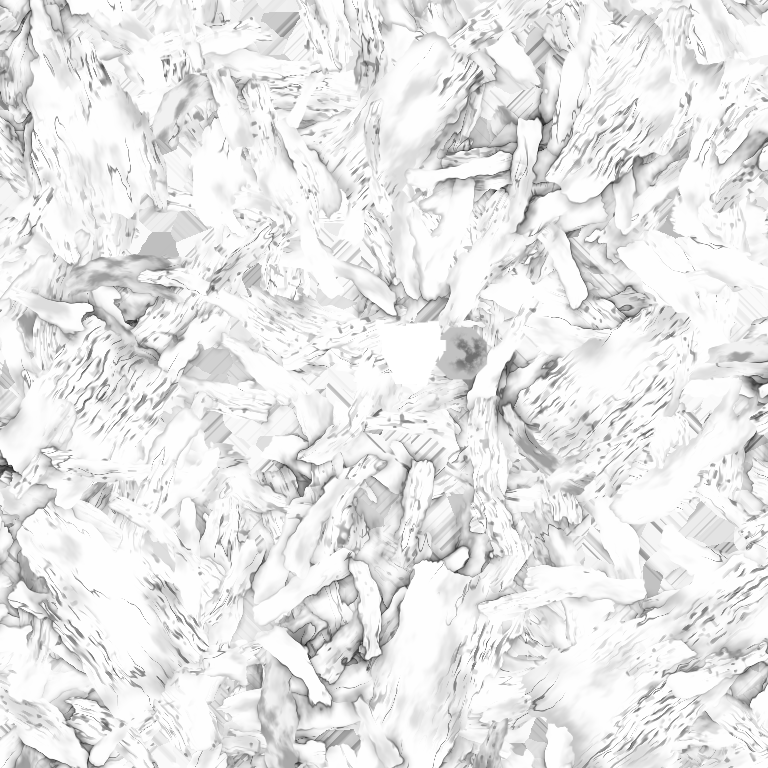
Write a Shadertoy shader that draws this texture map.

```glsl
// Occlusion map of piled wood and bark: octagonal smeared gaps at the bottom,
// then layers of torn, nearly straight pieces scattered on jittered grids.
// White pieces merge into each other; shade gathers only in some hollows.
#define SEED 4.0
#define SHADOW 0.40      // strength of shade beside a piece
#define SHADE_REACH 0.018
#define GRAIN 0.46       // darkness of fibre dashes
#define CRACK 0.45       // darkness of long splits
#define RAGGED 2.2       // edge tearing relative to piece width
#define GAP_CELLS 26.0   // patches across the canvas in the gaps

float hash(vec2 p) {
    vec3 q = fract(p.xyx * 0.1031);
    q += dot(q, q.yzx + 33.33);
    return fract((q.x + q.y) * q.z);
}

float noise(vec2 p) {
    vec2 i = floor(p), f = fract(p);
    f = f * f * (3.0 - 2.0 * f);
    return mix(mix(hash(i), hash(i + vec2(1, 0)), f.x),
               mix(hash(i + vec2(0, 1)), hash(i + vec2(1, 1)), f.x), f.y);
}

float fbm(vec2 p) {
    float sum = 0.0, amp = 0.53;
    for (int i = 0; i < 4; i++) {
        sum += amp * noise(p);
        p = mat2(1.6, 1.2, -1.2, 1.6) * p + 7.3;
        amp *= 0.5;
    }
    return sum;
}

float octagon(vec2 p) {
    p = abs(p);
    return max(max(p.x, p.y), (p.x + p.y) * 0.7071);
}

// Flat octagonal patches with diagonal streaks
float smearedGaps(vec2 uv) {
    vec2 g = uv * GAP_CELLS, base = floor(g), nearest = base;
    float best = 9.0;
    for (int j = -1; j <= 1; j++)
    for (int i = -1; i <= 1; i++) {
        vec2 id = base + vec2(i, j);
        float d = octagon(g - id - vec2(hash(id + 3.1), hash(id + 8.7)));
        if (d < best) { best = d; nearest = id; }
    }
    float pick = hash(nearest + 21.0);
    float across = uv.x + (pick < 0.5 ? uv.y : -uv.y);
    float streak = noise(vec2(across * 250.0, pick * 90.0));
    float depth = hash(nearest + 47.0);
    return 0.98 - 0.24 * pow(depth, 4.0) - 0.36 * smoothstep(0.55, 0.95, streak) * hash(nearest + 5.0);
}

// Surface tone of one piece; p runs along the fibre, d is the edge distance
float woodTone(vec2 p, float d, float halfWidth, float bark, float key) {
    vec2 q = p + key * 31.0;
    q.y += 0.010 * noise(q * 26.0) + 0.003 * noise(q * 110.0);
    float worn = smoothstep(0.45, 0.80, noise(q * vec2(10.0, 18.0)));
    // Thin broken fibres: short dashes and fragments of fine contours
    float dash = smoothstep(0.62, 0.88, noise(q * vec2(60.0, 420.0)));
    float thread = smoothstep(0.07, 0.0, abs(noise(q * vec2(26.0, 130.0) + 3.0) - 0.5));
    thread *= smoothstep(0.50, 0.75, noise(q * vec2(70.0, 90.0) + 13.0));
    float pit = smoothstep(0.72, 0.92, noise(q * vec2(130.0, 220.0) + 9.0));
    float split = smoothstep(0.020, 0.0, abs(fbm(q * vec2(10.0, 45.0)) - 0.5));
    split *= smoothstep(0.58, 0.78, noise(q * vec2(16.0, 28.0) + 40.0));
    float soft = smoothstep(0.54, 0.82, fbm(q * vec2(16.0, 36.0) + 17.0));
    float rim = smoothstep(-0.6 * halfWidth, 0.0, d) * smoothstep(0.52, 0.85, noise(q * 17.0 + 5.0));
    float tone = 0.995 - 0.13 * soft - 0.22 * rim * rim;
    tone *= 1.0 - GRAIN * dash * worn * mix(0.35, 1.0, bark);
    tone *= 1.0 - GRAIN * thread * worn * mix(0.60, 0.85, bark);
    tone *= 1.0 - 0.36 * pit * worn * (1.0 - 0.6 * bark);
    tone *= 1.0 - CRACK * split;
    // A few small pieces are sunken, grey and mottled
    float sunken = step(0.94, key) * (1.0 - bark);
    return tone * (1.0 - sunken * (0.05 + 0.32 * smoothstep(0.38, 0.72, fbm(q * vec2(35.0, 70.0)))));
}

// One scattered layer; pieces whose centre lies within clearing are left out
void layPieces(inout float tone, vec2 uv, float cells, vec2 size, float chance,
               float bark, float clearing, float layer) {
    vec2 g = uv * cells, base = floor(g);
    float pixel = 1.0 / iResolution.y;
    // Hollows are shared by all layers so that shade gathers in places
    float hollow = noise(uv * 10.0 + SEED);
    for (int j = -1; j <= 1; j++)
    for (int i = -1; i <= 1; i++) {
        vec2 id = base + vec2(i, j), k = id + SEED * 13.0 + layer * 57.0;
        vec2 centre = id + 0.25 + 0.5 * vec2(hash(k + 1.7), hash(k + 4.3));
        if (hash(k) > chance || length(centre / cells - 0.5) < clearing) continue;
        float key = hash(k + 12.9);
        // Bark planks stand closer to upright
        float turn = 3.14159 * (0.5 + (hash(k + 9.1) - 0.5) * mix(1.0, 0.6, bark));
        vec2 p = mat2(cos(turn), -sin(turn), sin(turn), cos(turn)) * (g - centre) / cells;
        vec2 halfSize = size * mix(vec2(0.55), vec2(1.0), vec2(hash(k + 15.2), hash(k + 18.6)));
        // Slight bend and taper, then a rounded box
        p.y += (key - 0.5) * 0.45 * p.x * p.x / halfSize.x * (1.0 - bark);
        float width = halfSize.y * (1.0 + 0.9 * (hash(k + 22.4) - 0.5) * p.x / halfSize.x);
        width = max(width, 0.3 * halfSize.y);
        float corner = width * 0.3;
        vec2 e = abs(p) - vec2(halfSize.x, width) + corner;
        float d = length(max(e, 0.0)) + min(max(e.x, e.y), 0.0) - corner;
        if (d > SHADE_REACH + 0.6 * width) continue;
        d += (fbm(p * vec2(20.0, 44.0) + key * 50.0) - 0.5) * RAGGED * width * mix(1.0, 0.28, bark);
        d += (noise(uv * 105.0 + key * 20.0) - 0.5) * 0.005;
        // Patchy shade outside, darkest at the contact
        float patchy = smoothstep(0.49, 0.80, 0.55 * hollow + 0.45 * noise(uv * 28.0 + key * 70.0));
        float fall = clamp(1.0 - d / SHADE_REACH, 0.0, 1.0);
        tone *= 1.0 - patchy * (SHADOW * fall * fall + 0.30 * smoothstep(0.003, 0.0, d));
        if (d < pixel)
            tone = mix(tone, woodTone(p, d, width, bark, key), smoothstep(pixel, -pixel, d));
    }
}

void mainImage(out vec4 fragColor, in vec2 fragCoord) {
    vec2 uv = fragCoord / iResolution.xy;
    float pixel = 1.0 / iResolution.y;
    float tone = smearedGaps(uv);
    layPieces(tone, uv, 9.0, vec2(0.095, 0.030), 1.0, 0.0, 0.0, 1.0);
    layPieces(tone, uv, 6.0, vec2(0.140, 0.040), 0.95, 0.1, 0.0, 2.0);
    layPieces(tone, uv, 10.0, vec2(0.085, 0.022), 0.8, 0.0, 0.0, 3.0);
    layPieces(tone, uv, 7.0, vec2(0.120, 0.026), 0.6, 0.1, 0.0, 5.0);
    layPieces(tone, uv, 3.0, vec2(0.190, 0.082), 0.8, 1.0, 0.27, 4.0);
    layPieces(tone, uv, 11.0, vec2(0.075, 0.016), 0.3, 0.0, 0.0, 6.0);
    // Grey mottled knot beside a blank hole that narrows downwards
    vec2 knot = uv - vec2(0.600, 0.540), hole = uv - vec2(0.535, 0.540);
    float mottle = smoothstep(0.40, 0.7, fbm(uv * 80.0));
    float knotTone = 0.76 - 0.32 * mottle * smoothstep(0.034, 0.012, length(knot - vec2(0.01, 0.0)));
    tone = mix(tone, knotTone, smoothstep(pixel, -pixel, octagon(knot) - 0.034));
    float steps = 0.008 * (noise(floor(uv * 70.0)) - 0.5);
    float blank = max(abs(hole.x) - 0.042 - 0.6 * min(hole.y, 0.0), abs(hole.y) - 0.040) + steps;
    tone = mix(tone, 1.0, smoothstep(pixel, -pixel, blank));
    fragColor = vec4(vec3(clamp(tone, 0.0, 1.0)), 1.0);
}
```
